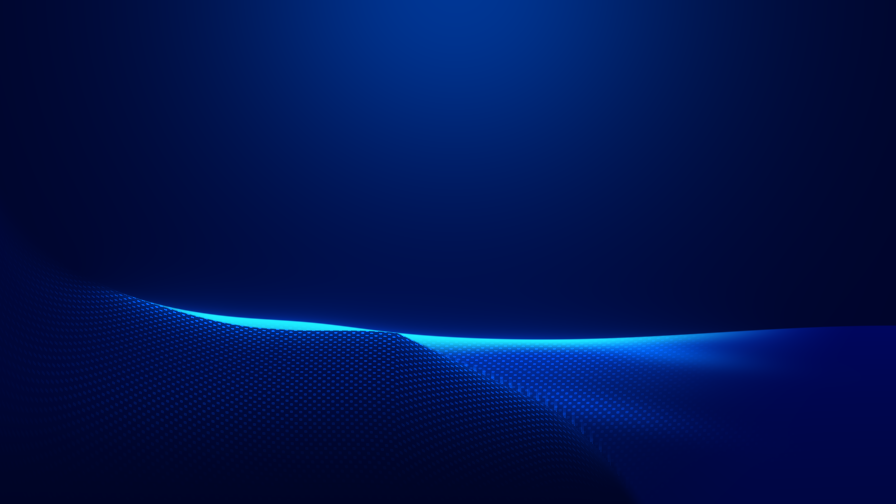
Reproduce this background procedurally as a WebGL 2 fragment shader.

```glsl
#version 300 es
precision highp float;
// Dark blue backdrop with a top glow and a luminous, dotted wave landscape.
uniform vec2 u_resolution;
out vec4 fragColor;

const float PI = 3.14159265;
const vec3 NIGHT = vec3(0.0, 0.02, 0.205);
const vec3 TOP_GLOW = vec3(0.0, 0.225, 0.42);
const vec3 SHEET = vec3(0.0, 0.025, 0.215);
const vec3 RIGHT_SHEET = vec3(0.0, 0.025, 0.37);
const vec3 BLUE = vec3(0.01, 0.30, 0.80);
const vec3 CYAN = vec3(0.12, 0.94, 1.0);
const vec2 GLOW_CENTER = vec2(0.51, 1.03);
const float FOLD_X = 0.443;      // where the near sheet leaves the ridge
const float COLUMNS = 200.0;
const float ROWS = 56.0;

float bell(float x, float center, float width) {
    float t = (x - center) / width;
    return exp(-t * t);
}

// Height of the far horizon of the wave.
float ridgeHeight(float x) {
    return 0.34 - 0.014 * cos(PI * (x - 0.6) / 0.4)
         + 0.30 * exp(-x / 0.09) + 0.008 * bell(x, 0.35, 0.08);
}

// Upper edge of the near sheet: below the ridge, then falling to the right.
float frontHeight(float x) {
    float fall = max(x - FOLD_X, 0.0);
    float steep = max(x - 0.6, 0.0);
    float gap = 0.018 * smoothstep(0.15, 0.3, x) * (1.0 - smoothstep(0.32, FOLD_X, x));
    return ridgeHeight(min(x, FOLD_X)) - gap - 0.85 * fall - 9.0 * steep * steep;
}

// Staggered dots on a lattice that tightens toward the horizon.
float dotMesh(float x, float depth, float bend) {
    float column = COLUMNS * x + bend;
    float row = ROWS * log(1.0 + 4.0 * max(depth, 0.0));
    float wave = cos(PI * column) * cos(PI * row);
    float detail = 1.0 - smoothstep(0.45, 1.0, max(fwidth(column), fwidth(row)));
    return mix(0.24, smoothstep(0.0, 0.9, wave), detail);
}

vec3 backdrop(vec2 p, float ridge) {
    vec2 q = (p - GLOW_CENTER) / vec2(0.32, 0.52);
    float glow = exp(-dot(q, q));
    float core = exp(-2.5 * dot(q, q));
    vec3 color = NIGHT * (0.78 + 0.32 * bell(p.x, 0.48, 0.36));
    color += TOP_GLOW * (0.55 * glow + 0.3 * core);
    float above = max(p.y - ridge, 0.0);
    float halo = smoothstep(0.08, 0.25, p.x) * (1.0 - smoothstep(0.55, 0.9, p.x));
    return color + BLUE * halo * (0.24 * exp(-above / 0.042) + 0.25 * exp(-above / 0.008));
}

// Glowing slope behind the fold, with a smooth dark shoulder at the right.
vec3 farSheet(vec2 p, float ridge) {
    float depth = max(ridge - p.y, 0.0);
    float mesh = dotMesh(p.x, depth, 14.0 * depth);
    float reach = 0.07 + 0.045 * bell(p.x, 0.56, 0.16);
    float light = exp(-depth / reach) * (1.0 - smoothstep(0.74, 0.96, p.x + 0.3 * depth));
    float shoulder = smoothstep(0.72, 0.95, p.x + 0.3 * depth);
    vec3 color = mix(SHEET, RIGHT_SHEET, shoulder * exp(-depth / 0.3));
    color += BLUE * light * mix(0.75 + 0.6 * mesh, 0.75, smoothstep(0.62, 0.82, p.x));

    // Soft crease across the slope and a pale streak below the ridge.
    float crease = bell(p.y, 0.215 - 0.35 * (p.x - 0.6), 0.03);
    color += BLUE * crease * bell(p.x, 0.66, 0.1) * (0.18 + 0.25 * mesh);
    float streak = bell(p.y, 0.305 - 0.22 * (p.x - 0.72), 0.022);
    color += vec3(0.0, 0.3, 0.45) * 0.55 * streak * bell(p.x, 0.72, 0.1);

    float band = smoothstep(0.11, 0.24, p.x) * (1.0 - smoothstep(0.62, 0.9, p.x));
    float thickness = mix(0.035, 0.016, smoothstep(0.38, 0.6, p.x));
    return mix(color, CYAN, band * exp(-pow(depth / thickness, 2.0)));
}

vec3 nearSheet(vec2 p, float front) {
    float depth = max(front - p.y, 0.0);
    float bend = 9.0 * sin(5.0 * p.x + 5.0 * depth) * depth;
    float mesh = dotMesh(p.x, depth, bend);
    float fade = smoothstep(0.0, 0.24, p.y) * smoothstep(-0.08, 0.25, p.x);
    float light = exp(-depth / 0.14) * fade;
    float ripple = 0.85 + 0.15 * sin(13.0 * p.x + 28.0 * depth);
    vec3 color = SHEET * (0.7 + 0.3 * smoothstep(0.0, 0.3, p.y));
    color += BLUE * (0.13 * light + mesh * ripple * (0.48 * light + 0.12 * fade));

    // Light spilling over the upper edge and along the fold.
    float edge = smoothstep(0.08, 0.18, p.x) * (1.0 - smoothstep(0.48, 0.7, p.x));
    color += vec3(0.0, 0.4, 0.75) * edge * exp(-depth / 0.018) * (0.3 + 0.4 * mesh);
    return color;
}

void main() {
    vec2 p = gl_FragCoord.xy / u_resolution;
    float pixel = 1.0 / u_resolution.y;
    float ridge = ridgeHeight(p.x);
    float front = frontHeight(p.x);

    vec3 sky = backdrop(p, ridge);
    vec3 far = farSheet(p, ridge);
    vec3 near = nearSheet(p, front);

    // The left flank dissolves into the sky; the rest has a crisp horizon.
    float softness = pixel + 0.14 * (1.0 - smoothstep(0.0, 0.15, p.x));
    float farCover = 1.0 - smoothstep(-softness, pixel, p.y - ridge);
    float nearSoft = pixel + 0.03 * smoothstep(FOLD_X, 0.65, p.x);
    float nearCover = 1.0 - smoothstep(-nearSoft, nearSoft, p.y - front);
    vec3 color = mix(sky, mix(far, near, nearCover), farCover);
    fragColor = vec4(clamp(color, 0.0, 1.0), 1.0);
}
```
